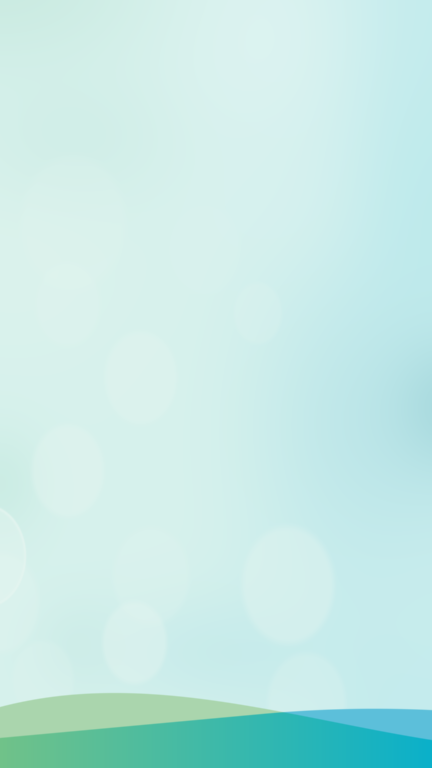
A WebGL 2 fragment shader for this background:

```glsl
#version 300 es
precision highp float;
// Pale aqua backdrop: soft elliptical glows over a horizontal gradient,
// faint oval bokeh discs, and two overlapping hills along the bottom.
// Positions are fractions of the canvas, origin at the lower left.

#define DISC_ASPECT 0.72
#define DISC_SOFTNESS 0.10
#define DISC_COLOR vec3(0.895, 0.958, 0.940)
#define MINT vec3(0.840, 0.945, 0.925)
#define AQUA vec3(0.765, 0.922, 0.928)
#define HILL_GREEN vec3(0.665, 0.836, 0.678)
#define HILL_BLUE vec3(0.360, 0.750, 0.855)
#define FRONT_LEFT vec3(0.440, 0.760, 0.535)
#define FRONT_RIGHT vec3(0.040, 0.690, 0.790)

uniform vec2 u_resolution;
out vec4 fragColor;

// Disc centre, horizontal radius and opacity
const vec4 DISCS[12] = vec4[12](
  vec4(0.326, 0.508, 0.083, 0.36), vec4(0.157, 0.387, 0.083, 0.40),
  vec4(0.157, 0.603, 0.074, 0.22), vec4(0.667, 0.238, 0.106, 0.40),
  vec4(0.312, 0.163, 0.074, 0.42), vec4(0.000, 0.215, 0.090, 0.28),
  vec4(0.350, 0.250, 0.088, 0.22), vec4(0.710, 0.085, 0.090, 0.26),
  vec4(0.597, 0.592, 0.055, 0.20), vec4(0.170, 0.710, 0.120, 0.18),
  vec4(0.475, 0.675, 0.080, 0.10), vec4(0.100, 0.115, 0.070, 0.20));

// Elliptical Gaussian falloff, 1 at the centre
float glow(vec2 uv, vec2 centre, vec2 radius) {
  vec2 d = (uv - centre) / radius;
  return exp(-dot(d, d));
}

// Distance from an oval's centre, 1 on its outline
float ovalDistance(vec2 uv, vec2 centre, float radius) {
  return length((uv - centre) / vec2(1.0, DISC_ASPECT)) / radius;
}

vec3 backdrop(vec2 uv) {
  vec3 c = mix(MINT, AQUA, smoothstep(0.40, 0.95, uv.x));
  // Light areas
  c = mix(c, vec3(0.868, 0.955, 0.945), 0.85 * glow(uv, vec2(0.60, 0.95), vec2(0.26, 0.20)));
  c = mix(c, vec3(0.865, 0.952, 0.925), 0.70 * glow(uv, vec2(0.03, 0.68), vec2(0.28, 0.16)));
  c = mix(c, vec3(0.845, 0.945, 0.935), 0.60 * glow(uv, vec2(0.62, 0.74), vec2(0.22, 0.12)));
  c = mix(c, vec3(0.790, 0.928, 0.928), 0.70 * glow(uv, vec2(1.00, 0.25), vec2(0.30, 0.13)));
  // Shaded areas
  c = mix(c, vec3(0.780, 0.912, 0.870), 0.75 * glow(uv, vec2(0.00, 1.02), vec2(0.34, 0.11)));
  c = mix(c, vec3(0.805, 0.925, 0.900), 0.65 * glow(uv, vec2(0.17, 0.82), vec2(0.24, 0.09)));
  c = mix(c, vec3(0.730, 0.915, 0.920), 0.60 * glow(uv, vec2(1.02, 0.72), vec2(0.16, 0.18)));
  c = mix(c, vec3(0.710, 0.880, 0.895), 0.55 * glow(uv, vec2(0.90, 0.45), vec2(0.26, 0.15)));
  c = mix(c, vec3(0.620, 0.830, 0.850), 0.65 * glow(uv, vec2(1.04, 0.47), vec2(0.12, 0.08)));
  c = mix(c, vec3(0.770, 0.915, 0.875), 0.60 * glow(uv, vec2(0.00, 0.37), vec2(0.10, 0.07)));
  c = mix(c, vec3(0.750, 0.910, 0.915), 0.60 * glow(uv, vec2(0.50, 0.15), vec2(0.26, 0.08)));
  c = mix(c, vec3(0.780, 0.915, 0.895), 0.45 * glow(uv, vec2(0.18, 0.16), vec2(0.10, 0.06)));
  return c;
}

vec3 addBokeh(vec3 c, vec2 uv) {
  for (int i = 0; i < 12; i++) {
    vec4 disc = DISCS[i];
    float d = ovalDistance(uv, disc.xy, disc.z);
    float fill = 1.0 - smoothstep(1.0 - DISC_SOFTNESS, 1.0 + DISC_SOFTNESS, d);
    c = mix(c, DISC_COLOR, disc.w * fill);
  }
  // Crisper disc with a bright rim, cut by the left side
  float d = ovalDistance(uv, vec2(-0.032, 0.276), 0.093);
  float fill = 1.0 - smoothstep(0.97, 1.02, d);
  float rim = exp(-pow((d - 0.97) / 0.035, 2.0));
  return mix(c, vec3(0.900, 0.960, 0.940), min(0.40 * fill + 0.35 * rim, 1.0));
}

// Outline heights of the two hills
float leftHill(float x) {
  return 0.0794 + x * (0.148 + x * (-0.337 + x * 0.146));
}

float rightHill(float x) {
  float bend = max(x - 0.61, 0.0);
  return 0.0391 + 0.0515 * x - 0.1 * bend * bend;
}

void main() {
  vec2 uv = gl_FragCoord.xy / u_resolution;
  float pixel = 1.0 / u_resolution.y;
  vec3 color = addBokeh(backdrop(uv), uv);

  // Hills, with a deeper gradient where they overlap
  float left = smoothstep(-pixel, pixel, leftHill(uv.x) - uv.y);
  float right = smoothstep(-pixel, pixel, rightHill(uv.x) - uv.y);
  vec3 front = mix(FRONT_LEFT, FRONT_RIGHT, uv.x);
  color = mix(color, HILL_GREEN, left);
  color = mix(color, mix(HILL_BLUE, front, left), right);

  fragColor = vec4(color, 1.0);
}
```
